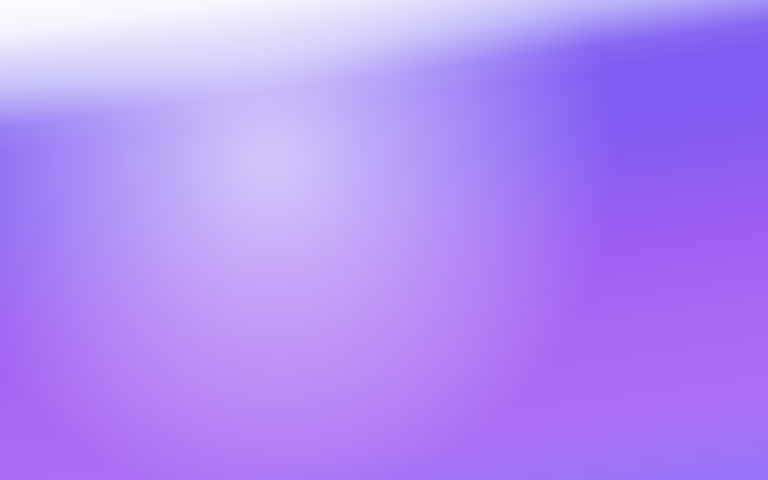
This background is drawn by a WebGL 1 fragment shader. Its source:

```glsl
precision highp float;
// Soft violet backdrop: a slightly tilted vertical gradient runs from white
// through indigo and violet to periwinkle, and a round white glow
// lightens its upper left part.

uniform vec2 u_resolution;

// Blends the next colour in between two depths along the gradient.
vec3 addStop(vec3 color, vec3 next, float from, float to, float depth) {
  return mix(color, next, clamp((depth - from) / (to - from), 0.0, 1.0));
}

vec3 tiltedGradient(float depth) {
  vec3 color = vec3(0.99, 0.995, 1.0);
  color = addStop(color, vec3(0.95, 0.95, 0.99), 0.00, 0.07, depth);
  color = addStop(color, vec3(0.72, 0.69, 0.97), 0.07, 0.19, depth);
  color = addStop(color, vec3(0.53, 0.41, 0.95), 0.19, 0.27, depth);
  color = addStop(color, vec3(0.50, 0.36, 0.95), 0.27, 0.32, depth);
  color = addStop(color, vec3(0.51, 0.36, 0.95), 0.32, 0.46, depth);
  color = addStop(color, vec3(0.61, 0.37, 0.95), 0.46, 0.67, depth);
  color = addStop(color, vec3(0.66, 0.41, 0.95), 0.67, 0.86, depth);
  color = addStop(color, vec3(0.67, 0.44, 0.96), 0.86, 1.05, depth);
  return addStop(color, vec3(0.60, 0.46, 0.97), 1.05, 1.21, depth);
}

void main() {
  // Position in canvas heights
  vec2 p = gl_FragCoord.xy / u_resolution.y;
  float aspect = u_resolution.x / u_resolution.y;

  // Tilted base gradient, measured downwards from the top left corner
  float depth = 1.0 - p.y + 0.14 * p.x * 1.6 / aspect;
  vec3 color = tiltedGradient(depth);

  // Round glow with an almost linear falloff
  float radius = length(p - vec2(0.352 * aspect, 0.667));
  float softRadius = sqrt(radius * radius + 0.0012);
  float glow = 0.68 * max(1.0 - softRadius / 0.72, 0.0);
  color = mix(color, vec3(1.0), glow);

  gl_FragColor = vec4(color, 1.0);
}
```
